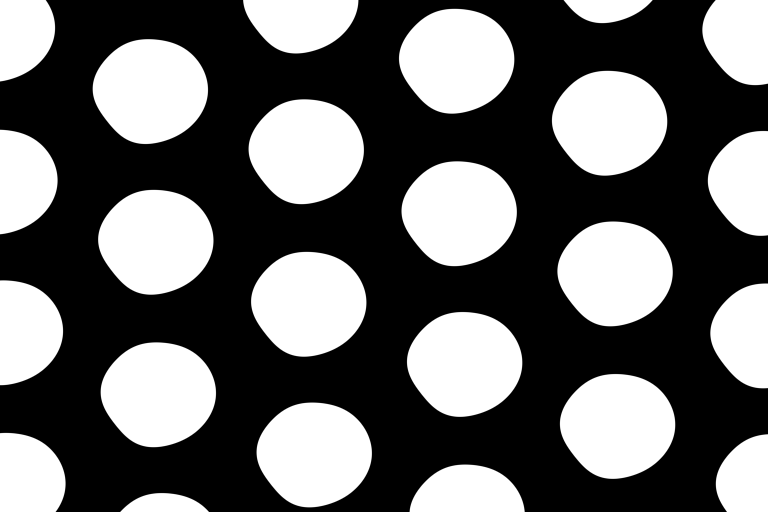
Write a WebGL 1 fragment shader that draws this pattern.

```glsl
precision highp float;
// Slanted lattice of identical, slightly lumpy white dots on black.
uniform vec2 u_resolution;

float cross2(vec2 a, vec2 b) {
  return a.x * b.y - a.y * b.x;
}

// Dot outline: radius at an angle, a circle bent by a few harmonics.
float dotRadius(float angle) {
  return 0.1062
    + 0.0003 * cos(angle) + 0.0016 * sin(angle)
    + 0.0046 * cos(2.0 * angle) + 0.0003 * sin(2.0 * angle)
    + 0.0005 * cos(3.0 * angle) + 0.0016 * sin(3.0 * angle)
    + 0.0011 * cos(4.0 * angle) - 0.0007 * sin(4.0 * angle)
    - 0.0010 * cos(5.0 * angle) + 0.0006 * cos(6.0 * angle);
}

void main() {
  // Canvas units: height 1, width 1.5.
  vec2 p = gl_FragCoord.xy / u_resolution * vec2(1.5, 1.0);
  vec2 origin = vec2(0.2939, 0.8213);
  vec2 across = vec2(0.3016, -0.1193);
  vec2 down = vec2(0.0078, -0.2961);

  // Nearest lattice node.
  vec2 d = p - origin;
  vec2 cell = vec2(cross2(d, down), cross2(across, d)) / cross2(across, down);
  cell = floor(cell + 0.5);

  // Every other dot sits a hair off the regular lattice.
  float odd = mod(cell.x + cell.y, 2.0);
  vec2 q = d - cell.x * across - cell.y * down - odd * vec2(0.0029, 0.0018);

  // Crisp edge, smoothed over about one pixel.
  float dist = length(q) - dotRadius(atan(q.y, q.x));
  float pixel = 1.0 / u_resolution.y;
  float ink = 1.0 - smoothstep(-0.7 * pixel, 0.7 * pixel, dist);
  gl_FragColor = vec4(vec3(ink), 1.0);
}
```
